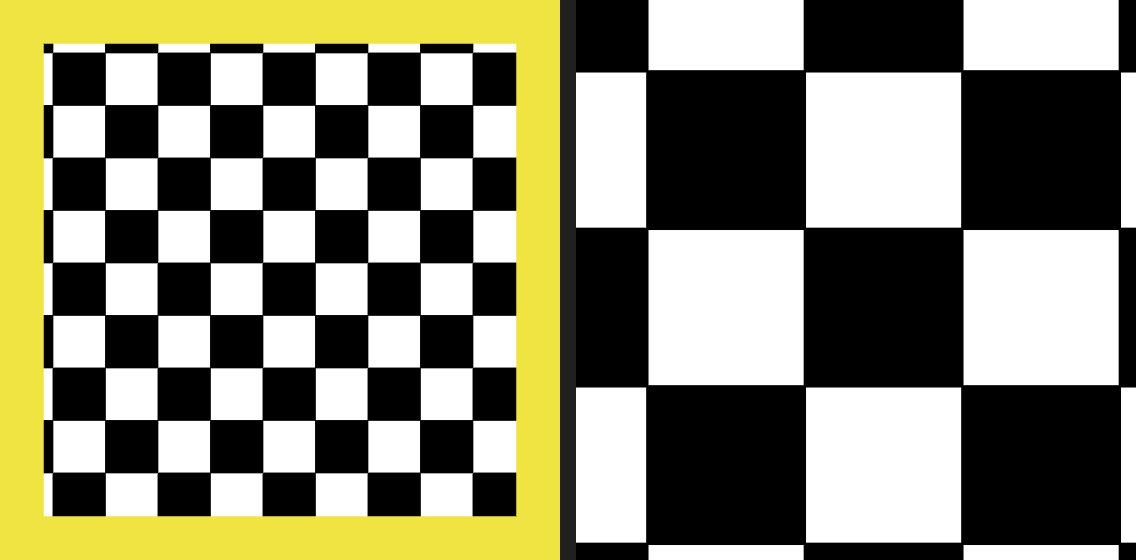
Left: the whole. Right: its middle third, enlarged.
A three.js fragment shader for this pattern:

```glsl
// A black and white checkerboard, cropped by a plain yellow border.
// A signed distance to the cell edges, positive in white cells, draws the
// checks; a box distance cuts out the panel that holds them.

varying vec2 vUv;

// Distance to the nearest cell edge, positive in white cells, negative in black.
float checkerDistance(vec2 p) {
  vec2 toEdge = 0.5 - abs(fract(p) - 0.5);
  vec2 cell = floor(p);
  float parity = mod(cell.x + cell.y, 2.0);
  return min(toEdge.x, toEdge.y) * (parity * 2.0 - 1.0);
}

// Signed distance to a centred square, negative inside.
float squareDistance(vec2 p, float halfSide) {
  vec2 d = abs(p) - halfSide;
  return max(d.x, d.y);
}

void main() {
  const float cellSize = 0.09375;
  vec3 yellow = vec3(0.941, 0.894, 0.259);
  float pixel = max(fwidth(vUv.x), fwidth(vUv.y));

  // Cells are counted from the upper left, with a slight offset.
  vec2 grid = (vec2(vUv.x, 1.0 - vUv.y) - 0.0008) / cellSize;

  // Black cells spread a little over the white ones.
  float whiteDistance = checkerDistance(grid) * cellSize - 0.0007;
  float white = clamp(0.5 + whiteDistance / pixel, 0.0, 1.0);

  // Yellow border around the panel.
  float border = clamp(0.5 + squareDistance(vUv - 0.5, 0.421875) / pixel, 0.0, 1.0);

  gl_FragColor = vec4(mix(vec3(white), yellow, border), 1.0);
}
```
